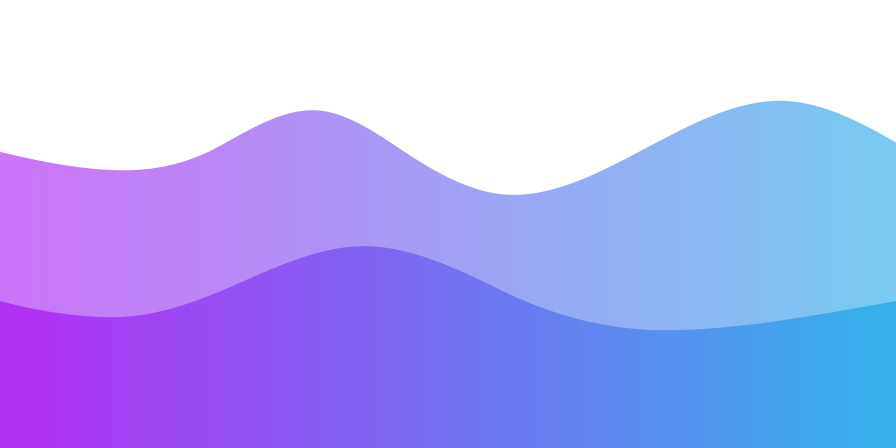
Write a Shadertoy shader that draws this background.

```glsl
// Two layered violet-to-blue waves under a white sky.

// Smooth curve height at x; each knot holds (x, height, slope).
float waveHeight(vec3 knots[8], float x) {
    float height = knots[0].y;
    for (int i = 0; i < 7; i++) {
        vec3 a = knots[i], b = knots[i + 1];
        if (x < a.x) break;
        float span = b.x - a.x;
        float t = clamp((x - a.x) / span, 0.0, 1.0);
        float u = 1.0 - t;
        // Cubic Hermite blend of end heights and slopes
        height = mix(a.y, b.y, t * t * (3.0 - 2.0 * t))
               + span * t * u * (a.z * u - b.z * t);
    }
    return height;
}

// Coverage of the area below the wave, with a one-pixel soft edge.
float below(float height, float y) {
    float d = height - y;
    return clamp(0.5 + d / length(vec2(dFdx(d), dFdy(d))), 0.0, 1.0);
}

void mainImage(out vec4 fragColor, in vec2 fragCoord) {
    vec2 uv = fragCoord / iResolution.xy;

    vec3 backKnots[8] = vec3[8](
        vec3(0.0, 0.661, -0.48), vec3(0.139, 0.620, 0.0),
        vec3(0.247, 0.676, 1.12), vec3(0.349, 0.754, 0.0),
        vec3(0.447, 0.667, -1.34), vec3(0.573, 0.565, 0.0),
        vec3(0.870, 0.775, 0.0), vec3(1.0, 0.682, -1.16));
    vec3 frontKnots[8] = vec3[8](
        vec3(0.0, 0.328, -0.52), vec3(0.126, 0.292, 0.0),
        vec3(0.260, 0.362, 0.88), vec3(0.406, 0.4505, 0.0),
        vec3(0.560, 0.3516, -0.98), vec3(0.742, 0.263, 0.0),
        vec3(0.911, 0.297, 0.33), vec3(1.0, 0.328, 0.36));

    // Horizontal gradient shared by both waves
    vec3 violet = vec3(0.695, 0.195, 0.957);
    vec3 blue = vec3(0.218, 0.682, 0.922);
    vec3 waveColor = mix(violet, blue, clamp((uv.x - 0.03) / 0.94, 0.0, 1.0));

    // Translucent back wave, then solid front wave
    vec3 color = vec3(1.0);
    color = mix(color, waveColor, 0.67 * below(waveHeight(backKnots, uv.x), uv.y));
    color = mix(color, waveColor, below(waveHeight(frontKnots, uv.x), uv.y));
    fragColor = vec4(color, 1.0);
}
```
